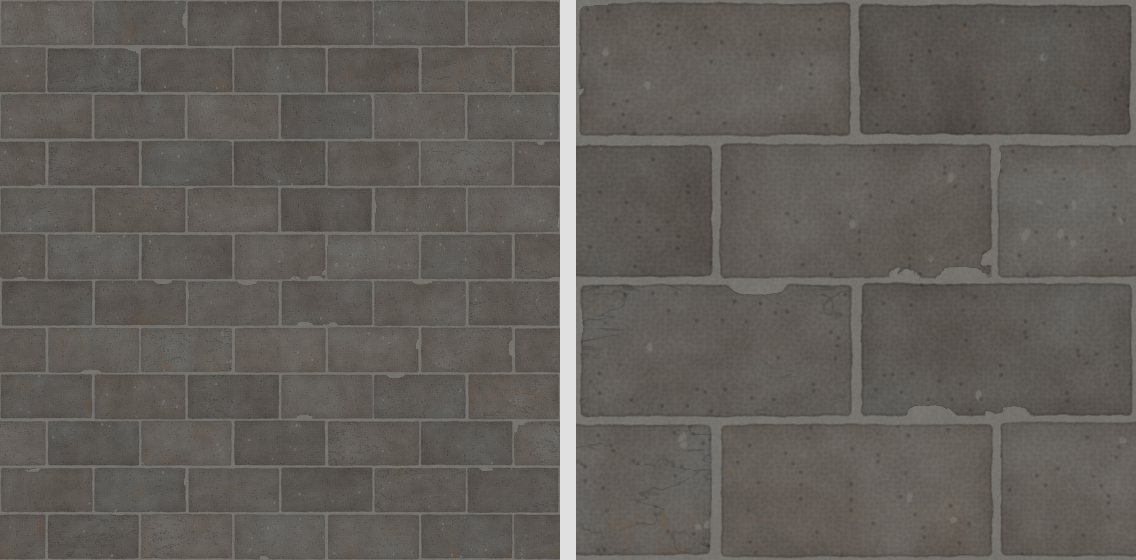
Left: the whole. Right: its middle third, enlarged.
Write a WebGL 1 fragment shader that draws this texture.

```glsl
precision highp float;
uniform vec2 u_resolution;

vec2 hash2(vec2 p) {
  return fract(sin(vec2(dot(p, vec2(127.1, 311.7)), dot(p, vec2(269.5, 183.3)))) * 4375.85);
}

// Cellular noise: x = distance to the nearest point, y = random value of that point
vec2 cells(vec2 p) {
  vec2 base = floor(p), best = vec2(9.0, 0.0);
  for (int j = -1; j <= 1; j++) {
    for (int i = -1; i <= 1; i++) {
      vec2 c = base + vec2(float(i), float(j));
      vec2 h = hash2(c);
      float d = length(c + 0.15 + 0.7 * h - p);
      if (d < best.x) best = vec2(d, hash2(c + 37.0).x);
    }
  }
  return best;
}

// Layered, warped sines, roughly -0.8 to 0.8
float waves(vec2 p) {
  float sum = 0.0, amp = 0.5;
  for (int i = 0; i < 5; i++) {
    p = mat2(0.8, 0.6, -0.6, 0.8) * p * 1.85 + 1.7;
    p += 0.7 * sin(p.yx * 0.8 + 2.0);
    sum += amp * sin(p.x) * cos(p.y);
    amp *= 0.68;
  }
  return sum;
}

float roundBox(vec2 p, vec2 halfSize, float r) {
  vec2 q = abs(p) - halfSize + r;
  return length(max(q, 0.0)) + min(max(q.x, q.y), 0.0) - r;
}

void main() {
  vec2 uv = gl_FragCoord.xy / u_resolution;
  float soft = max(1.0 / u_resolution.y, 0.0007);

  // Running bond: 6 across, 12 down
  vec2 grid = uv * vec2(6.0, 12.0);
  grid.x += 0.5 * (1.0 - mod(floor(grid.y), 2.0));
  vec2 id = floor(grid);
  id.x = mod(id.x, 6.0);
  vec2 p = (fract(grid) - 0.5) / vec2(6.0, 12.0);
  vec2 tone = hash2(id + 3.0);
  vec2 kind = hash2(id + 61.0);
  vec2 q = p + 0.37 * id + tone;

  // Uneven outline with occasional chips
  vec2 shift = (hash2(id + 17.0) - 0.5) * 0.0014;
  vec2 halfSize = vec2(0.0833, 0.04167) - 0.0024 + (hash2(id + 29.0) - 0.5) * 0.0012;
  float edge = roundBox(p - shift, halfSize, 0.003);
  edge += 0.0008 * waves(q * 45.0) + 0.0004 * waves(q * 150.0);
  vec2 chip = cells(q * 26.0 + 0.12 * waves(q * 60.0));
  float bite = step(0.95, chip.y) * smoothstep(0.5, 0.15, chip.x);
  edge += 0.012 * bite * smoothstep(-0.012, 0.0, edge);

  // Clouded stone
  float cloud = waves(q * 13.0);
  float mottle = waves(q * 48.0 + 5.0);
  float grain = cells(q * 340.0).x - 0.45;
  float value = 0.366 + 0.045 * (tone.x - 0.5) + 0.034 * cloud + 0.016 * mottle + 0.045 * grain;
  value -= 0.018 * smoothstep(-0.016, 0.0, edge);
  vec3 tint = mix(vec3(1.0, 0.985, 0.945), vec3(1.055, 0.985, 0.925),
                  clamp(tone.y * 0.7 + 0.2 - 0.6 * cloud, 0.0, 1.0));
  vec3 stone = value * tint;

  // Slanted dark veins on some bricks
  float vein = waves(mat2(0.8, -0.6, 1.2, 1.6) * q * 17.0);
  float veins = smoothstep(0.09, 0.0, abs(vein)) * smoothstep(-0.1, 0.4, cloud + 0.2);
  stone *= 1.0 - 0.13 * veins * smoothstep(0.55, 0.8, kind.x);

  // Rust stains and spots
  float stain = smoothstep(0.3, 0.75, waves(q * 22.0 + 9.0)) * smoothstep(0.4, 0.9, kind.y);
  vec2 spot = cells(q * 105.0 + 4.0);
  float rust = step(0.96, spot.y) * smoothstep(0.35, 0.1, spot.x);
  stone = mix(stone, vec3(0.43, 0.34, 0.25), 0.25 * stain + 0.4 * rust * kind.y);

  // Pale flecks and dark pits
  vec2 fleck = cells(q * vec2(125.0, 95.0) + 0.3 * mottle);
  float pale = step(0.94, fleck.y) * smoothstep(0.32, 0.16, fleck.x) * smoothstep(-0.1, 0.4, mottle + cloud);
  stone = mix(stone, vec3(0.48, 0.47, 0.45), 0.7 * pale);
  vec2 pit = cells(q * 190.0 + 8.0);
  stone *= 1.0 - 0.16 * step(0.9, pit.y) * smoothstep(0.35, 0.1, pit.x);

  // Mortar joints with a thin dark rim
  vec3 mortar = vec3(0.465, 0.455, 0.435) + 0.012 * waves(uv * 60.0) + 0.03 * grain;
  stone *= 1.0 - 0.12 * smoothstep(-0.0022, -0.0004, edge);
  gl_FragColor = vec4(mix(stone, mortar, smoothstep(-soft, soft, edge)), 1.0);
}
```
